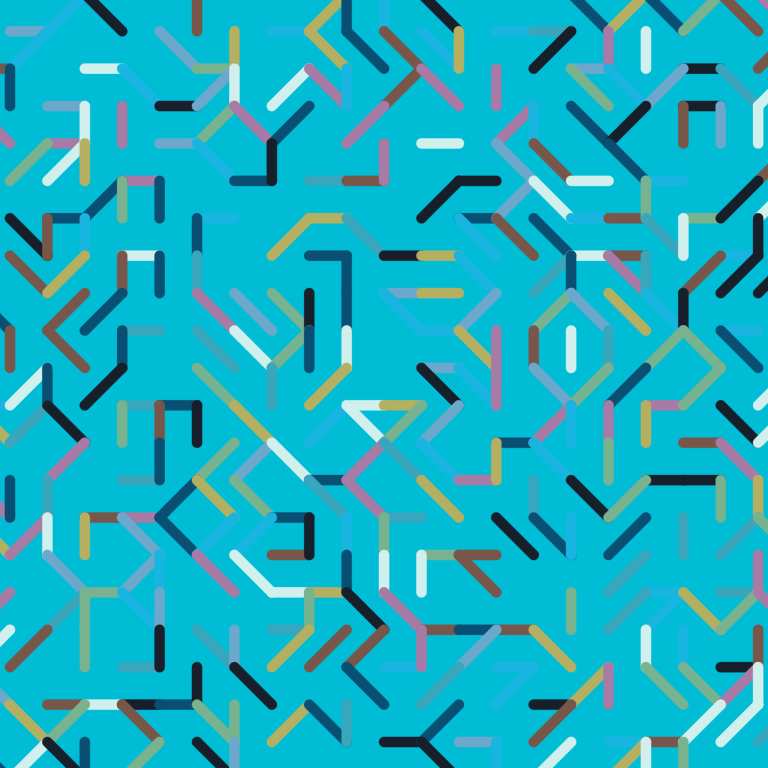
Give the GLSL for this pattern, as a WebGL 2 fragment shader.

```glsl
#version 300 es
precision highp float;
// Draws a maze of short round-capped strokes on a square lattice over cyan.

uniform vec2 u_resolution;
out vec4 fragColor;

const vec3 BACKGROUND = vec3(0.0, 0.737, 0.837);
const vec3 STROKES[10] = vec3[10](
    vec3(0.09, 0.12, 0.17),  // ink
    vec3(0.03, 0.31, 0.45),  // navy
    vec3(0.47, 0.34, 0.29),  // brown
    vec3(0.66, 0.48, 0.65),  // mauve
    vec3(0.42, 0.66, 0.80),  // periwinkle
    vec3(0.47, 0.70, 0.56),  // sage
    vec3(0.71, 0.69, 0.38),  // ochre
    vec3(0.82, 0.94, 0.93),  // ice
    vec3(0.22, 0.65, 0.74),  // teal
    vec3(0.09, 0.71, 0.88)   // sky
);

// Integer hash giving three independent values in [0, 1) per cell.
vec3 hash3(vec2 cell) {
    uvec3 h = uvec3(ivec3(ivec2(cell) + 64, 17));
    h = h * 1664525u + 1013904223u;
    h.x += h.y * h.z; h.y += h.z * h.x; h.z += h.x * h.y;
    h ^= h >> 16u;
    h.x += h.y * h.z; h.y += h.z * h.x; h.z += h.x * h.y;
    return vec3(h >> 8u) / 16777216.0;
}

float segmentDistance(vec2 p, vec2 a, vec2 b) {
    vec2 ab = b - a;
    float t = clamp(dot(p - a, ab) / dot(ab, ab), 0.0, 1.0);
    return length(p - a - ab * t);
}

void main() {
    // Lattice space: one unit per cell, nodes at whole numbers.
    float cells = 20.53;
    vec2 p = gl_FragCoord.xy / u_resolution.y * cells - vec2(0.267, 0.695);
    float soft = 0.8 * cells / u_resolution.y;
    vec3 color = BACKGROUND;

    // Paint neighbouring cells from the top row down, so lower strokes overlap.
    for (int y = 1; y >= -1; y--) {
        for (int x = -1; x <= 1; x++) {
            vec2 cell = floor(p) + vec2(x, y);
            vec3 rnd = hash3(cell);
            if (rnd.x > 0.82) continue;

            // Each cell holds a bottom edge, a left edge or one diagonal.
            int direction = int(rnd.y * 4.0);
            vec2 start = vec2(0.0);
            vec2 end = vec2(1.0);
            if (direction == 0) end.y = 0.0;
            if (direction == 1) end.x = 0.0;
            if (direction == 2) { start.y = 1.0; end.y = 0.0; }

            float d = segmentDistance(p - cell, start, end) - 0.14;
            vec3 stroke = STROKES[int(rnd.z * 10.0)];
            color = mix(color, stroke, 1.0 - smoothstep(-soft, soft, d));
        }
    }
    fragColor = vec4(color, 1.0);
}
```
